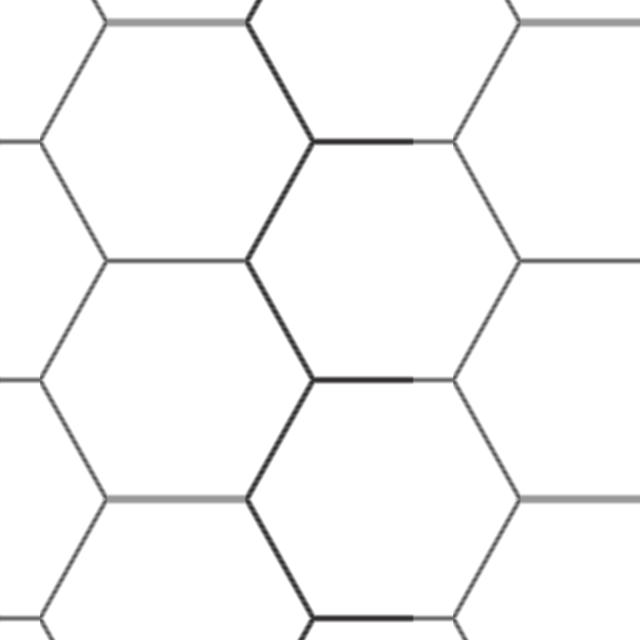
Reproduce this pattern procedurally as a Shadertoy shader.

```glsl
// Honeycomb of soft grey outlines on white, drawn from one mirrored cell.
// Rows fold onto each other, so four segments make up the whole net; one zigzag
// and its stubs are darker, and alternate level edges are wide and pale.

const vec2 PERIOD = vec2(0.6458, 0.3724);   // one column pair, one row
const vec2 ORIGIN = vec2(0.0625, 0.5924);   // left vertex, level edge
const float SLANT = 0.1042;                 // horizontal run of a sloped edge
const float STUB_END = 0.5807;              // where the dark stub stops
const float BLUR = 0.0036;
const vec3 PAPER = vec3(1.0);
const vec3 INK = vec3(0.08, 0.07, 0.07);

float segmentDistance(vec2 p, vec2 a, vec2 b) {
    vec2 ap = p - a, ab = b - a;
    return length(ap - ab * clamp(dot(ap, ab) / dot(ab, ab), 0.0, 1.0));
}

// Soft-edged coverage of a line with the given half width
float stroke(float dist, float halfWidth, float soft) {
    return 1.0 - smoothstep(halfWidth - soft, halfWidth + soft, dist);
}

// Fine periodic density change along sloped lines
float beads(float height, float depth) {
    return 1.0 - depth * (0.5 + 0.5 * cos(6.2832 * 107.0 * height));
}

float honeycombInk(vec2 uv, float soft) {
    vec2 q = uv - ORIGIN;
    float row = floor(q.y / PERIOD.y + 0.5);
    float paleRow = mod(abs(row), 2.0);
    float top = 0.5 * PERIOD.y;
    float middle = 0.5 * PERIOD.x;
    vec2 p = vec2(mod(q.x, PERIOD.x), abs(q.y - row * PERIOD.y));

    // Corners of the folded cell, left to right
    vec2 a = vec2(0.0, top);
    vec2 b = vec2(SLANT, 0.0);
    vec2 c = vec2(middle, 0.0);
    vec2 d = vec2(middle + SLANT, top);
    vec2 e = vec2(PERIOD.x, top);

    // Sloped edges: light, then dark
    float lightSlope = 0.72 * beads(p.y, 0.18)
        * stroke(segmentDistance(p, a, b), 0.0034, soft);
    float darkSlope = 0.88 * beads(p.y, 0.14)
        * stroke(segmentDistance(p, c, d), 0.0042, soft);

    // Level edges: thin or pale by row, and the partly dark ones
    float level = mix(0.68, 0.43, paleRow)
        * stroke(segmentDistance(p, b, c), mix(0.0035, 0.0062, paleRow), soft);
    float thin = 0.65 * stroke(segmentDistance(p, d, e), 0.0035, soft);
    float stub = 0.88
        * stroke(segmentDistance(p, d, vec2(STUB_END, top)), 0.0045, soft);

    return max(max(max(lightSlope, darkSlope), level), max(thin, stub));
}

void mainImage(out vec4 fragColor, in vec2 fragCoord) {
    vec2 uv = fragCoord / iResolution.y;
    float soft = max(BLUR, 0.75 / iResolution.y);
    fragColor = vec4(mix(PAPER, INK, honeycombInk(uv, soft)), 1.0);
}
```
